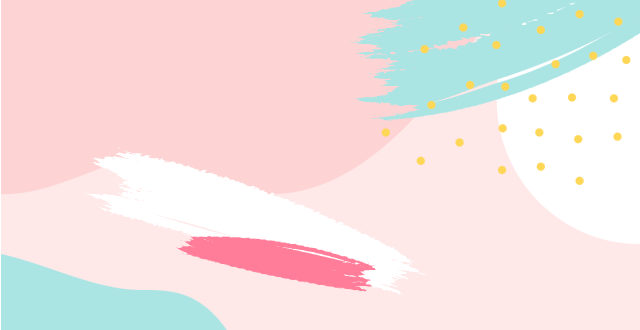
Reproduce this background procedurally as a Shadertoy shader.

```glsl
// Pastel abstract backdrop: soft waves, a white disc, three dry brush strokes
// and scattered dots. Waves are height curves; strokes are curved bands whose
// ends are frayed by stretched gradient noise.

// Artboard units, scaled to any canvas; y runs down from the top.
const vec2 BOARD = vec2(768.0, 396.0);

const vec3 BLUSH  = vec3(0.996, 0.910, 0.910);
const vec3 ROSE   = vec3(0.992, 0.827, 0.831);
const vec3 WHITE  = vec3(1.0);
const vec3 AQUA   = vec3(0.667, 0.898, 0.894);
const vec3 CORAL  = vec3(1.0, 0.490, 0.600);
const vec3 YELLOW = vec3(1.0, 0.843, 0.340);

vec2 gradient(vec2 cell) {
    float h = fract(sin(dot(cell, vec2(127.1, 311.7))) * 43758.5);
    return vec2(cos(h * 6.2832), sin(h * 6.2832));
}

float noise(vec2 p) {
    vec2 i = floor(p), f = fract(p), s = f * f * (3.0 - 2.0 * f);
    vec2 e = vec2(0.0, 1.0);
    float a = dot(gradient(i), f);
    float b = dot(gradient(i + e.yx), f - e.yx);
    float c = dot(gradient(i + e.xy), f - e.xy);
    float d = dot(gradient(i + e.yy), f - e.yy);
    return mix(mix(a, b, s.x), mix(c, d, s.x), s.y);
}

// Antialiased coverage, positive distance lies inside
float cover(float d) {
    return clamp(0.5 + d / max(fwidth(d), 1e-4), 0.0, 1.0);
}

float bump(float x, float centre, float radius) {
    float t = (x - centre) / radius;
    return exp(-t * t);
}

// Band between bottom and top, frayed at ends; rough = (edge, end) amounts
float brush(vec2 p, float bottom, float top, vec2 ends, vec2 rough, float seed) {
    float v = bottom - p.y;
    float grain = noise(vec2(p.x * 0.022, v * 0.30) + seed)
                + 0.5 * noise(vec2(p.x * 0.14, v * 0.55) + seed * 2.0);
    float fine = noise(p * vec2(0.22, 0.4) + seed);
    float side = min(v, p.y - top) + rough.x * fine;
    float tip = min(p.x - ends.x, ends.y - p.x);
    float dry = 8.0 * (grain + 0.3 + tip / 90.0);
    return min(min(side, tip + rough.y * (grain + 0.3 * fine)), dry);
}

// Outside distance of a slit that tapers between two x positions
float slit(float x, float v, float halfWidth, vec2 span) {
    float t = clamp((x - span.x) / (span.y - span.x), 0.0, 1.0);
    return abs(v) + 0.6 - halfWidth * 4.0 * t * (1.0 - t);
}

float whiteStroke(vec2 p) {
    float dx = p.x - 150.0;
    float top = 182.0 + 0.2 * dx + 0.0005 * dx * dx;
    float bottom = 252.0 + 0.285 * (p.x - 125.0);
    float w = (bottom - p.y) / (bottom - top);
    float left = 151.0 - 32.0 * bump(w, 0.76, 0.15)
               - 46.0 * bump(w, 0.2, 0.08) - 24.0 * bump(w, 0.0, 0.07);
    float right = 472.0 + 30.0 * bump(w, 0.72, 0.25);
    float d = brush(p, bottom, top, vec2(left, right), vec2(4.0, 22.0), 3.7);
    return min(d, slit(p.x, (w - 0.15) * 78.0, 1.5, vec2(175.0, 295.0)));
}

float coralStroke(vec2 p) {
    float dt = p.x - 255.0, db = p.x - 218.0;
    float top = 284.0 + 0.00095 * dt * dt;
    float bottom = 303.0 + 0.3 * db - 0.0004 * db * db;
    float w = (bottom - p.y) / (bottom - top);
    float left = 229.0 - 12.0 * bump(w, 0.15, 0.35);
    float right = 434.0 + 16.0 * bump(w, 0.93, 0.15) + 10.0 * bump(w, 0.34, 0.12);
    float d = brush(p, bottom, top, vec2(left, right), vec2(1.2, 13.0), 11.3);
    return min(d, slit(p.x, (w - 0.86) * 32.0, 1.4, vec2(325.0, 440.0)));
}

float aquaStroke(vec2 p) {
    float dx = p.x - 430.0;
    float bottom = 145.0 - 0.00092 * dx * dx;
    float v = bottom - p.y;
    float left = 472.0 + 28.0 * bump(v, 12.0, 5.0) + 55.0 * smoothstep(132.0, 155.0, v)
               - 14.0 * bump(v, 3.0, 4.0) - 46.0 * bump(v, 25.0, 4.0)
               - 22.0 * bump(v, 53.0, 7.0) - 36.0 * bump(v, 80.0, 6.0)
               - 48.0 * bump(v, 98.0, 8.0) - 30.0 * bump(v, 127.0, 5.0);
    float d = brush(p, bottom, bottom - 300.0, vec2(left, 1200.0), vec2(0.6, 24.0), 7.9);
    float seam = v - 14.0 - 8.0 * smoothstep(500.0, 600.0, p.x);
    d = min(d, slit(p.x, seam, 2.8, vec2(505.0, 738.0)));
    float fray = 5.0 * noise(p * vec2(0.12, 0.35));
    return min(d, slit(p.x, v - 80.0, 4.5, vec2(512.0, 590.0)) + fray);
}

// Swaying columns of dots: first y, step, count, sway
float dots(vec2 p) {
    vec4 columns[7] = vec4[7](vec4(159, 1, 1, 0), vec4(59, 67, 3, 12),
        vec4(33, 69, 3, 12), vec4(4, 50, 5, -10), vec4(36, 41, 5, 26),
        vec4(17, 50, 5, 24), vec4(26, 46, 4, 14));
    float nearest = 1e3;
    for (int c = 0; c < 7; c++) {
        vec4 column = columns[c];
        float k = clamp(round((p.y - column.x) / column.y), 0.0, column.z - 1.0);
        float sway = column.w * sin(2.0 * k) * (1.0 - k / 4.0);
        vec2 centre = vec2(463.0 + 46.5 * float(c) + sway, column.x + k * column.y);
        nearest = min(nearest, length(p - centre));
    }
    return 4.9 - nearest;
}

void mainImage(out vec4 fragColor, in vec2 fragCoord) {
    vec2 uv = fragCoord / iResolution.xy;
    vec2 p = vec2(uv.x, 1.0 - uv.y) * BOARD;

    // Background waves and disc
    float hill = min(54.0 * smoothstep(5.0, 215.0, p.x),
                     42.0 * (1.0 - smoothstep(180.0, 325.0, p.x)));
    float rise = max(p.x - 325.0, 0.0);
    float roseEdge = 233.0 - hill - 0.0031 * rise * rise;
    float fall = max(p.x - 170.0, 0.0);
    float aquaEdge = 300.0 + 48.0 * smoothstep(-40.0, 170.0, p.x) + 4.5e-5 * fall * fall * fall;
    vec3 color = mix(BLUSH, ROSE, cover(roseEdge - p.y));
    color = mix(color, WHITE, cover(1.0 - length((p - vec2(768.0, 119.0)) / vec2(172.0, 174.0))));
    color = mix(color, AQUA, cover(p.y - aquaEdge));

    // Brush strokes, dots and the thin left margin
    color = mix(color, WHITE, cover(whiteStroke(p)));
    color = mix(color, CORAL, cover(coralStroke(p)));
    color = mix(color, AQUA, cover(aquaStroke(p)));
    color = mix(color, YELLOW, cover(dots(p)));
    color = mix(color, WHITE, cover(1.2 - p.x));
    fragColor = vec4(color, 1.0);
}
```
